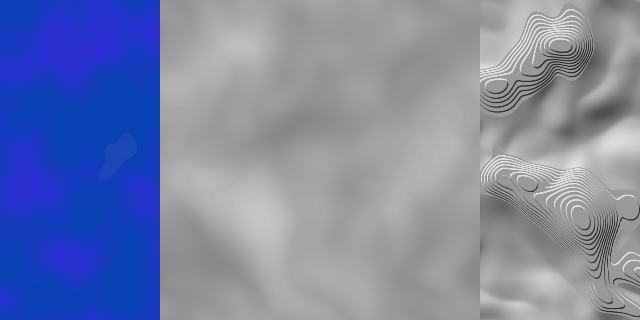
A Shadertoy shader for this texture map:

```glsl
// Three views of one tiling relief: blue tint, grey height and embossed terraces.

const float TERRACE = 0.01;   // height of one terrace
const float PLATEAU = 0.65;   // terraces begin above this height

float hash(vec2 cell) {
    vec3 q = fract(vec3(cell.xyx) * vec3(0.1031, 0.1030, 0.0973));
    q += dot(q, q.yzx + 33.33);
    return fract((q.x + q.y) * q.z);
}

// Dot of a random lattice direction with the offset to that lattice point
float lattice(vec2 cell, vec2 offset, float period, float seed) {
    float angle = 6.2832 * hash(mod(cell, period) + seed);
    return dot(vec2(cos(angle), sin(angle)), offset);
}

// Gradient noise that repeats over the unit square
float noise(vec2 p, float period, float seed) {
    p *= period;
    vec2 i = floor(p), f = p - i;
    vec2 u = f * f * f * (f * (f * 6.0 - 15.0) + 10.0);
    vec2 e = vec2(1, 0);
    return mix(
        mix(lattice(i, f, period, seed), lattice(i + e, f - e, period, seed), u.x),
        mix(lattice(i + e.yx, f - e.yx, period, seed),
            lattice(i + 1.0, f - 1.0, period, seed), u.x), u.y);
}

// Soft elongated swell around a segment, wrapped over the unit square
float swell(vec2 p, vec2 center, vec2 arm, float radius) {
    vec2 d = fract(p - center + 0.5) - 0.5;
    d -= arm * clamp(dot(d, arm) / dot(arm, arm), -1.0, 1.0);
    return exp(-dot(d, d) / (radius * radius));
}

float relief(vec2 p) {
    p += 0.05 * vec2(noise(p, 4.0, 11.0), noise(p, 4.0, 47.0));
    float h = 0.615;

    // Broad ridges
    h += 0.105 * swell(p, vec2(0.80, 0.45), vec2(0.09, 0.09), 0.085);
    h += 0.095 * swell(p, vec2(0.13, 0.80), vec2(0.08, 0.05), 0.11);
    h += 0.090 * swell(p, vec2(0.26, 0.38), vec2(0.14, -0.05), 0.11);
    h += 0.065 * swell(p, vec2(0.36, 0.15), vec2(0.04, -0.10), 0.07);
    h += 0.045 * swell(p, vec2(0.33, 0.67), vec2(0.06, 0.05), 0.06);

    // Broad hollows
    h -= 0.060 * swell(p, vec2(0.45, 0.62), vec2(0.07, 0.05), 0.10);
    h -= 0.060 * swell(p, vec2(0.86, 0.79), vec2(0.05, 0.06), 0.10);
    h -= 0.050 * swell(p, vec2(0.10, 0.20), vec2(0.06, 0.05), 0.10);
    h -= 0.040 * swell(p, vec2(0.84, 0.18), vec2(0.05, 0.04), 0.10);

    // Rolling detail with soft creases
    float fold = noise(p, 5.0, 3.0);
    h += 0.12 * (sqrt(fold * fold + 0.003) - 0.19);
    h += 0.065 * noise(p, 4.0, 71.0);
    return h + 0.030 * noise(p, 9.0, 23.0);
}

// Cuts high ground into steps with edges of the given softness
float terraced(float h, float softness) {
    float t = h / TERRACE;
    float cut = floor(t) + smoothstep(1.0 - softness, 1.0, fract(t));
    return h < PLATEAU ? h : cut * TERRACE;
}

void mainImage(out vec4 fragColor, in vec2 fragCoord) {
    vec2 p = fragCoord / iResolution.y;
    vec2 tile = p - vec2(0.5, 0.0);
    float h = relief(tile);
    float softness = clamp(fwidth(h) / TERRACE, 0.02, 0.6);

    // Grey height
    vec3 color = vec3(terraced(h, softness));

    // Blue tint with pale ridge tops
    if (p.x < 0.5) {
        float violet = 0.42 + 0.9 * noise(tile, 4.0, 91.0)
                     + 0.35 * noise(tile, 8.0, 37.0) - 3.0 * (h - 0.61);
        color = mix(vec3(0.04, 0.25, 0.71), vec3(0.17, 0.18, 0.83),
                    smoothstep(0.0, 1.0, violet));
        float top = 0.6 * smoothstep(0.700, 0.704, h)
                  + 0.4 * smoothstep(0.710, 0.730, h);
        color = mix(color, vec3(0.14, 0.30, 0.72), top);
    }

    // Emboss lit from the upper left
    if (p.x > 1.5) {
        vec2 toLight = 0.002 * normalize(vec2(-0.6, 1.0));
        float drop = terraced(relief(tile - toLight), softness)
                   - terraced(relief(tile + toLight), softness);
        color = vec3(clamp(0.60 + 48.0 * drop, 0.18, 0.88));
    }

    fragColor = vec4(color, 1.0);
}
```
